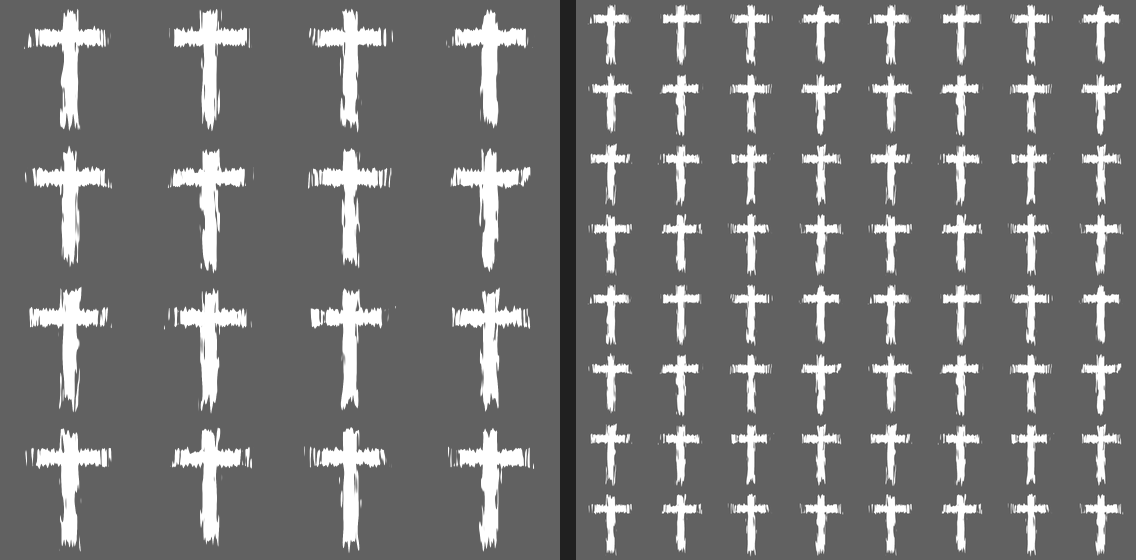
Left: one tile. Right: repeated 2 by 2.
A WebGL 1 fragment shader for this pattern:

```glsl
precision highp float;
// Four by four grid of dry-brushed white crosses, frayed in vertical streaks, on grey.

uniform vec2 u_resolution;

const float REPEATS = 4.0;                      // crosses across and down
const vec3 GROUND = vec3(0.38);
const vec3 PAINT = vec3(1.0);

// Cross geometry, in units of one cell
const float STEM_HALF_WIDTH = 0.053;
const float STEM_BOTTOM = 0.125;
const float STEM_TOP = 0.915;
const float BAR_Y = 0.731;
const float BAR_HALF_LENGTH = 0.25;
const float BAR_HALF_HEIGHT = 0.055;

// Distance over which each edge frays
const float STEM_SIDE_FRAY = 0.042;
const float STEM_BOTTOM_FRAY = 0.11;
const float STEM_TOP_FRAY = 0.055;
const float BAR_END_FRAY = 0.13;
const float BAR_SIDE_FRAY = 0.04;

// Bristle noise: whole lattice periods per canvas, and strengths
const vec2 FINE_PERIOD = vec2(264.0, 24.0);
const vec2 COARSE_PERIOD = vec2(116.0, 16.0);
const float FINE_STRENGTH = 1.0;
const float COARSE_STRENGTH = 0.75;

const float EDGE_SOFTNESS = 0.05;
const int SAMPLES = 4;                          // per axis, for antialiasing

float hash(vec2 p) {
    vec3 q = fract(vec3(p.xyx) * 0.1031);
    q += dot(q, q.yzx + 33.33);
    return fract((q.x + q.y) * q.z);
}

// Contribution of one lattice corner, wrapped at the period
float cornerSlope(vec2 cell, vec2 corner, vec2 offset, vec2 period) {
    float angle = 6.28319 * hash(mod(cell + corner, period) + period.yx);
    return dot(vec2(cos(angle), sin(angle)), offset - corner);
}

// Tileable gradient noise over the unit canvas
float gradientNoise(vec2 uv, vec2 period) {
    vec2 p = uv * period;
    vec2 cell = floor(p);
    vec2 f = fract(p);
    vec2 w = f * f * f * (f * (f * 6.0 - 15.0) + 10.0);
    float low = mix(cornerSlope(cell, vec2(0.0, 0.0), f, period),
                    cornerSlope(cell, vec2(1.0, 0.0), f, period), w.x);
    float high = mix(cornerSlope(cell, vec2(0.0, 1.0), f, period),
                     cornerSlope(cell, vec2(1.0, 1.0), f, period), w.x);
    return mix(low, high, w.y);
}

float bristles(vec2 uv) {
    return FINE_STRENGTH * gradientNoise(uv, FINE_PERIOD)
         + COARSE_STRENGTH * gradientNoise(uv, COARSE_PERIOD);
}

// Paint load of the clean cross: positive inside, falling by 1 per fray distance
float crossLoad(vec2 p) {
    float x = abs(p.x - 0.5);
    float stemEnds = min((p.y - STEM_BOTTOM) / STEM_BOTTOM_FRAY,
                         (STEM_TOP - p.y) / STEM_TOP_FRAY);
    float stem = min((STEM_HALF_WIDTH - x) / STEM_SIDE_FRAY, stemEnds);
    float bar = min((BAR_HALF_LENGTH - x) / BAR_END_FRAY,
                    (BAR_HALF_HEIGHT - abs(p.y - BAR_Y)) / BAR_SIDE_FRAY);
    return max(stem, bar);
}

float paintCover(vec2 uv) {
    float load = crossLoad(fract(uv * REPEATS)) + bristles(uv);
    return smoothstep(-EDGE_SOFTNESS, EDGE_SOFTNESS, load);
}

void main() {
    // Average a grid of samples within the pixel
    float cover = 0.0;
    for (int j = 0; j < SAMPLES; j++) {
        for (int i = 0; i < SAMPLES; i++) {
            vec2 jitter = (vec2(float(i), float(j)) + 0.5) / float(SAMPLES) - 0.5;
            cover += paintCover((gl_FragCoord.xy + jitter) / u_resolution);
        }
    }
    cover /= float(SAMPLES * SAMPLES);
    gl_FragColor = vec4(mix(GROUND, PAINT, cover), 1.0);
}
```
